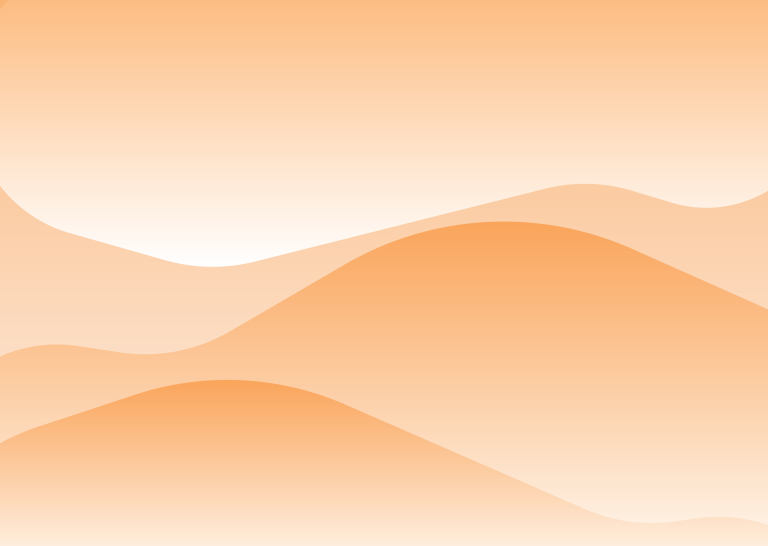
This background is drawn by a WebGL 1 fragment shader. Its source:

```glsl
precision highp float;
// Layered orange dunes under a sky that fades from apricot to white.
// Each ridge line is a chain of straight slopes joined by circular arcs,
// and each layer is filled with its own vertical gradient.

uniform vec2 u_resolution;

const vec2 CANVAS = vec2(7.68, 5.46);
const vec3 ORANGE = vec3(0.98, 0.645, 0.355);

// Sine and cosine of the angle of a slope
vec2 direction(float slope) {
  return vec2(slope, 1.0) / sqrt(1.0 + slope * slope);
}

// Offset added to a line of slope m0 when an arc from a to b turns it to m1
float bend(float x, float a, float b, float m0, float m1) {
  vec2 d0 = direction(m0);
  float s1 = direction(m1).x;
  float s = mix(d0.x, s1, clamp((x - a) / (b - a), 0.0, 1.0));
  float arc = (b - a) / (s1 - d0.x) * (d0.y - sqrt(1.0 - s * s));
  return arc + m1 * max(x - b, 0.0) - m0 * max(x - a, 0.0);
}

// Ridge lines, as depth below the top edge
float backRidge(float x) {
  return 1.857 + 1.3 * x
    + bend(x, 0.0, 0.70, 1.3, 0.284)
    + bend(x, 1.65, 2.55, 0.284, -0.251)
    + bend(x, 5.45, 6.32, -0.251, 0.30)
    + bend(x, 6.72, 7.68, 0.30, -0.60);
}

float middleRidge(float x) {
  return 3.565 - 0.44 * x
    + bend(x, 0.0, 0.78, -0.44, 0.15)
    + bend(x, 1.20, 2.30, 0.15, -0.582)
    + bend(x, 3.45, 6.32, -0.582, 0.445);
}

float frontRidge(float x) {
  return 4.433 - 0.55 * x
    + bend(x, 0.0, 0.38, -0.55, -0.33)
    + bend(x, 1.35, 3.45, -0.33, 0.436)
    + bend(x, 5.85, 6.75, 0.436, -0.14)
    + bend(x, 6.98, 7.68, -0.14, 0.35);
}

// Vertical gradient between two depths
vec3 fade(float depth, float top, float bottom, vec3 from, vec3 to) {
  return mix(from, to, clamp((depth - top) / (bottom - top), 0.0, 1.0));
}

void main() {
  vec2 p = gl_FragCoord.xy / u_resolution * CANVAS;
  float x = p.x;
  float depth = CANVAS.y - p.y;
  float soft = 0.7 * CANVAS.y / u_resolution.y;

  // Sky, with a slightly deeper top left corner
  vec3 color = fade(depth, 0.0, 2.67, vec3(0.99, 0.74, 0.51), vec3(1.0));
  float corner = 1.0 - smoothstep(-soft, soft, x + depth - 0.09);
  color = mix(color, vec3(0.98, 0.71, 0.46), corner);

  // Dunes from back to front
  vec3 back = fade(depth, 1.84, 3.54,
    vec3(0.985, 0.795, 0.63), vec3(0.99, 0.87, 0.77));
  color = mix(color, back, smoothstep(-soft, soft, depth - backRidge(x)));

  vec3 middle = fade(depth, 2.22, 5.24, ORANGE, vec3(0.996, 0.94, 0.885));
  color = mix(color, middle, smoothstep(-soft, soft, depth - middleRidge(x)));

  vec3 front = fade(depth, 3.80, 5.46, ORANGE, vec3(0.996, 0.93, 0.865));
  color = mix(color, front, smoothstep(-soft, soft, depth - frontRidge(x)));

  gl_FragColor = vec4(color, 1.0);
}
```
